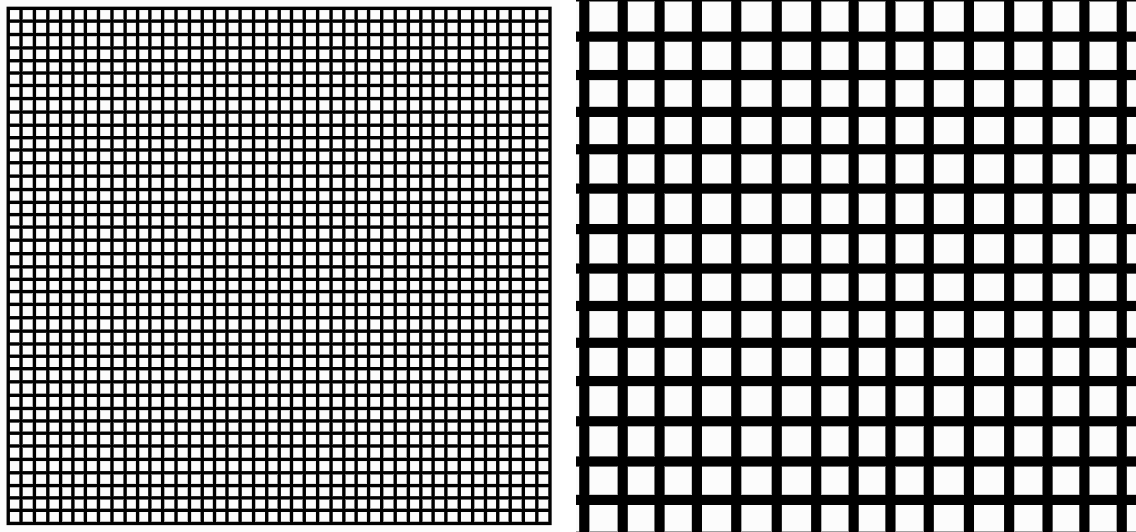
Left, the full canvas; right, a detail of the centre.
Give the GLSL for this pattern, as a Shadertoy shader.

```glsl
// A black square grid, 42 cells across and 40 down, on a near-white sheet.
// Each axis finds its nearest ruled line, nudges it by a small periodic
// drift so the cells vary in size, and the two axes are combined as ink.

const float TAU = 6.2831853;

const vec3 PAPER = vec3(0.99);
const vec3 INK = vec3(0.0);

// Lengths in canvas widths
const float PITCH = 0.02299;
const vec2 MARGIN = vec2(0.0153, 0.0155);

// Lengths in cells
const vec2 CELLS = vec2(42.0, 40.0);
const float HALF_LINE = 0.132;
const float DRIFT_SIZE = 0.045;
const float DRIFT_BIAS = 0.008;
const float DRIFT_PERIOD = 5.5;
const float DRIFT_PEAK = 3.4;

// Box-filtered coverage from a signed distance (negative is inside)
float coverage(float dist, float pixel) {
    return clamp(0.5 - dist / pixel, 0.0, 1.0);
}

// Position of a line, including its uneven spacing
float linePosition(float index) {
    float phase = TAU * (index - DRIFT_PEAK) / DRIFT_PERIOD;
    return index + DRIFT_BIAS + DRIFT_SIZE * cos(phase);
}

// Coverage of the ruled lines along one axis
float ruledLines(float coord, float cells, float halfWidth, float pixel) {
    float index = clamp(floor(coord + 0.5), 0.0, cells);
    return coverage(abs(coord - linePosition(index)) - halfWidth, pixel);
}

// Coverage of the stretch between the outer edges of the end lines
float ruledSpan(float coord, float cells, float halfWidth, float pixel) {
    float first = linePosition(0.0) - halfWidth;
    float last = linePosition(cells) + halfWidth;
    return coverage(max(first - coord, coord - last), pixel);
}

void mainImage(out vec4 fragColor, in vec2 fragCoord) {
    // Cell coordinates measured from the upper left line crossing
    vec2 fromTopLeft = vec2(fragCoord.x, iResolution.y - fragCoord.y);
    vec2 grid = (fromTopLeft / iResolution.x - MARGIN) / PITCH;
    float pixel = 1.0 / (iResolution.x * PITCH);

    // Lines on one axis are trimmed to the span of the other
    float vertical = ruledLines(grid.x, CELLS.x, HALF_LINE, pixel)
                   * ruledSpan(grid.y, CELLS.y, HALF_LINE, pixel);
    float horizontal = ruledLines(grid.y, CELLS.y, HALF_LINE, pixel)
                     * ruledSpan(grid.x, CELLS.x, HALF_LINE, pixel);

    float ink = max(vertical, horizontal);
    fragColor = vec4(mix(PAPER, INK, ink), 1.0);
}
```
